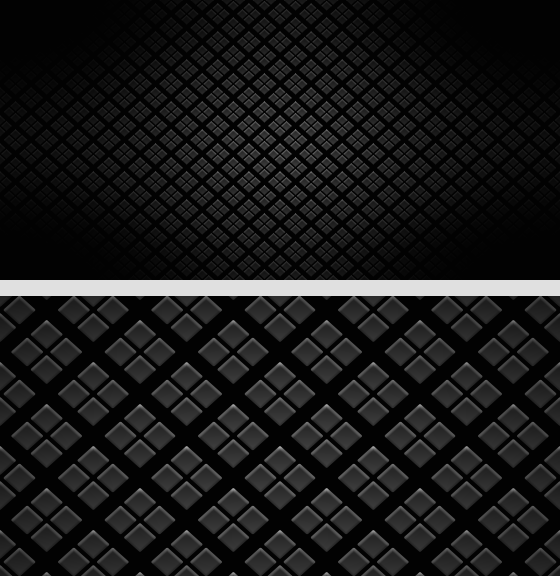
Top, the full canvas; bottom, a detail of the centre.
Write a Shadertoy shader that draws this pattern.

```glsl
const float PI = 3.14159265;
const vec2 REPEATS = vec2(18.0, 10.0);      // diamonds across and down
const float WIDE_GAP = 0.23;                // between diamonds, in cell units
const float THIN_GAP = 0.065;               // between the four studs of a diamond
const float CORNER = 0.025;
const float RIM_WIDTH = 0.05;
const float FACE_LEVEL = 0.19;
const float RIM_LEVEL = 0.20;
const float GLINT_LEVEL = 0.38;
const float GROOVE_LEVEL = 0.006;
const vec2 GLOW_CENTER = vec2(0.5, 0.48);
const vec2 GLOW_FALLOFF = vec2(1.3, 0.65);

float roundedBox(vec2 p, float halfSize, float radius) {
    vec2 q = abs(p) - halfSize + radius;
    return length(max(q, 0.0)) + min(max(q.x, q.y), 0.0) - radius;
}

// Periodic glow: bright in the middle, black in the corners
float glow(vec2 uv) {
    vec2 s = sin(PI * (uv - GLOW_CENTER));
    s *= s;
    return exp(-dot(s, GLOW_FALLOFF)) * (1.0 - smoothstep(0.7, 1.9, s.x + s.y));
}

// Brightness of the four bevelled studs in one diamond cell
float studs(vec2 cell, float pixel) {
    float halfSize = 0.25 * (1.0 - WIDE_GAP - THIN_GAP);
    float offset = 0.5 * THIN_GAP + halfSize;
    vec2 side = vec2(cell.x < 0.0 ? -1.0 : 1.0, cell.y < 0.0 ? -1.0 : 1.0);
    vec2 p = cell - side * offset;

    float d = roundedBox(p, halfSize, CORNER);
    float mask = 1.0 - smoothstep(-0.6 * pixel, 0.6 * pixel, d);

    // Face, slightly lighter toward its lower corner
    float face = FACE_LEVEL * (1.0 - 0.35 * (p.x + p.y) / (2.0 * halfSize));

    // Lit upper edges and a faint dark lower bevel
    vec2 toTop = halfSize - p;
    float rim = 1.0 - smoothstep(0.3 * RIM_WIDTH, RIM_WIDTH + pixel, min(toTop.x, toTop.y));
    vec2 toBottom = halfSize + p;
    float bevel = smoothstep(0.0, RIM_WIDTH, min(toBottom.x, toBottom.y));

    // Glint on the apex, strongest on the topmost stud
    float apex = exp(-dot(toTop, toTop) / (RIM_WIDTH * RIM_WIDTH * 1.6));
    float topmost = side.x + side.y > 1.0 ? 1.0 : 0.4;

    float level = face * mix(0.7, 1.0, bevel) + RIM_LEVEL * rim + GLINT_LEVEL * apex * topmost;
    return mask * level;
}

void mainImage(out vec4 fragColor, in vec2 fragCoord) {
    vec2 uv = fragCoord / iResolution.xy;

    // Diagonal lattice: each unit cell is one diamond
    vec2 grid = uv * REPEATS;
    vec2 cell = fract(vec2(grid.y + grid.x, grid.y - grid.x)) - 0.5;
    float pixel = length(REPEATS / iResolution.xy);

    float shade = GROOVE_LEVEL + studs(cell, pixel) * glow(uv);
    fragColor = vec4(vec3(shade), 1.0);
}
```
